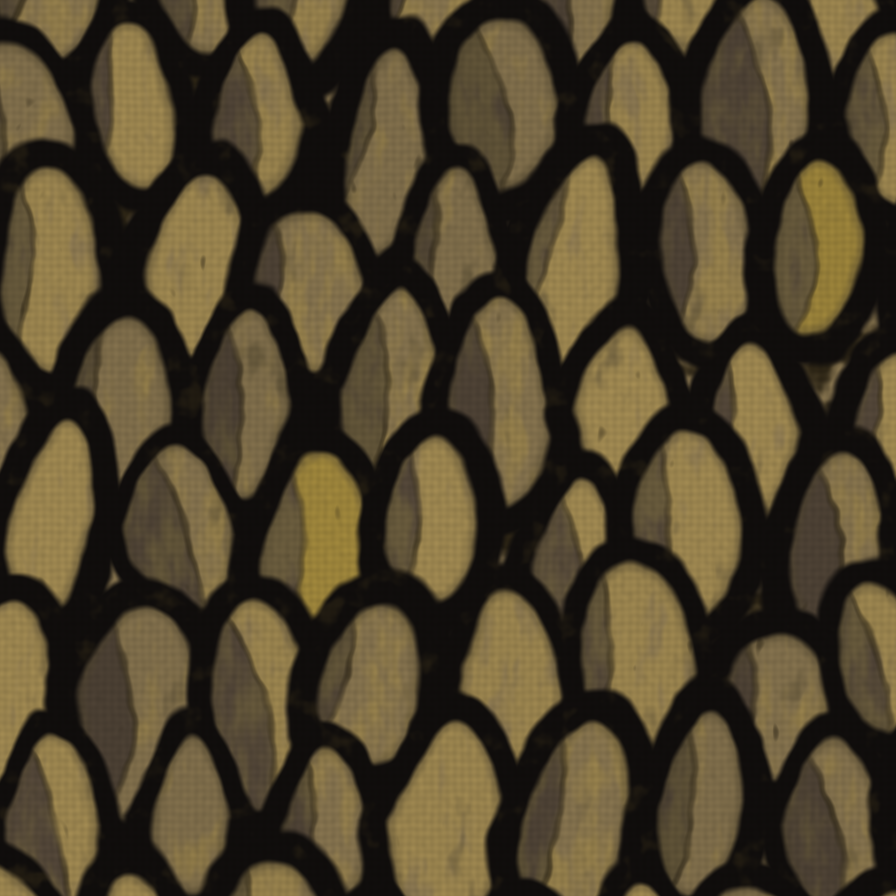
Reproduce this pattern procedurally as a Shadertoy shader.

```glsl
#define PITCH vec2(0.142, 0.156)
#define HALF_SIZE vec2(0.055, 0.102)
#define SIZE_SPREAD 0.36
#define JITTER vec2(0.034, 0.066)
#define LEAN 0.26
#define OUTLINE 0.031
#define SOFTNESS 0.0045
#define WOBBLE 0.014
#define WEAVE_PITCH 0.0085
#define WEAVE_DEPTH 0.035
#define PANEL_SHARE 0.78

const vec3 INK   = vec3(0.060, 0.050, 0.045);
const vec3 BROWN = vec3(0.170, 0.140, 0.080);
const vec3 MAUVE = vec3(0.300, 0.255, 0.205);
const vec3 OLIVE = vec3(0.380, 0.330, 0.220);
const vec3 TAN   = vec3(0.510, 0.440, 0.300);
const vec3 STRAW = vec3(0.575, 0.492, 0.292);
const vec3 GOLD  = vec3(0.560, 0.470, 0.170);

vec2 hash2(vec2 p) {
    vec3 h = fract(p.xyx * vec3(0.1031, 0.1030, 0.0973));
    h += dot(h, h.yzx + 33.33);
    return fract((h.xx + h.yz) * h.zy);
}

float cornerSlope(vec2 corner, vec2 f, vec2 offset) {
    return dot(hash2(corner + offset + 57.0) * 2.0 - 1.0, f - offset);
}

// Gradient noise, roughly -0.7 to 0.7
float noise(vec2 p) {
    vec2 i = floor(p), f = p - i;
    vec2 u = f * f * f * (f * (f * 6.0 - 15.0) + 10.0);
    return mix(mix(cornerSlope(i, f, vec2(0, 0)), cornerSlope(i, f, vec2(1, 0)), u.x),
               mix(cornerSlope(i, f, vec2(0, 1)), cornerSlope(i, f, vec2(1, 1)), u.x), u.y);
}

float fbm(vec2 p) {
    return noise(p) + 0.5 * noise(p * 2.1 + 7.3) + 0.25 * noise(p * 4.3 + 3.1);
}

// Coverage of the inside of a distance field
float inside(float d) {
    return 1.0 - smoothstep(-SOFTNESS, SOFTNESS, d);
}

// Oval with a tapered top
float scaleDistance(vec2 q, vec2 radius, float taper) {
    q.x *= 1.0 + taper * max(q.y, 0.0) / radius.y;
    float k0 = length(q / radius);
    float k1 = length(q / (radius * radius));
    return k0 * (k0 - 1.0) / max(k1, 0.001);
}

// Light body with a shaded left panel and a thin seam
vec3 scaleColor(vec2 p, vec2 q, vec2 radius, float d, vec2 id) {
    vec2 tone = hash2(id + 71.0), panel = hash2(id + 113.0);
    float strokes = fbm(p * vec2(34.0, 13.0) + tone * 20.0);
    vec3 body = mix(TAN, STRAW, smoothstep(-0.35, 0.3, strokes + tone.x - 0.4));
    body = mix(body, GOLD, 0.65 * step(0.93, tone.y));
    body = mix(body, OLIVE, 0.7 * smoothstep(0.25, 0.65, fbm(p * vec2(24.0, 11.0) + 40.0)));

    float bend = (panel.y - 0.5) * 0.5 * q.y + 0.22 * q.y * q.y / radius.y;
    float seam = q.x - radius.x * mix(-0.6, 0.15, panel.y) + bend;
    seam += 0.004 * noise(p * 45.0);
    float hasPanel = step(panel.x, PANEL_SHARE);
    vec3 shade = mix(MAUVE, OLIVE, smoothstep(-0.3, 0.5, strokes + tone.y - 0.5));
    body = mix(body, shade, hasPanel * inside(seam));
    float line = 1.0 - smoothstep(0.001, 0.006, abs(seam));
    body = mix(body, BROWN, hasPanel * line * (0.45 + 0.4 * noise(p * 22.0)));

    // Dull rim and a few scuffs
    body = mix(body, OLIVE * 0.8, 0.45 * smoothstep(-0.014, 0.0, d));
    float scuff = smoothstep(0.42, 0.62, noise(p * vec2(55.0, 30.0) + 9.0));
    return mix(body, BROWN, 0.5 * scuff) * (0.94 + 0.12 * tone.x);
}

void mainImage(out vec4 fragColor, in vec2 fragCoord) {
    vec2 uv = fragCoord / iResolution.y;
    vec2 p = uv + WOBBLE * vec2(noise(uv * 9.0), noise(uv * 9.0 + 31.0));
    p += 0.004 * vec2(noise(uv * 38.0), noise(uv * 38.0 + 17.0));

    // Ink with brown patches, and dull ground in the gaps
    vec3 ink = mix(INK, BROWN, 0.6 * smoothstep(0.15, 0.65, fbm(uv * 26.0)));
    vec3 color = mix(BROWN, TAN, smoothstep(-0.25, 0.25, fbm(uv * 20.0 + 5.0)));

    // Staggered rows, each one covering the row above
    float baseRow = floor(p.y / PITCH.y);
    for (float j = 1.0; j >= -1.0; j--) {
        float row = baseRow + j;
        float shift = 0.5 * mod(row, 2.0);
        float baseColumn = floor(p.x / PITCH.x - shift);
        for (float i = -1.0; i <= 1.0; i++) {
            vec2 id = vec2(baseColumn + i, row) + 20.0;
            vec2 form = hash2(id + 37.0);
            vec2 center = (vec2(baseColumn + i + shift, row) + 0.5) * PITCH;
            vec2 q = p - center - (hash2(id) - 0.5) * JITTER;
            q.x -= (form.x - 0.5) * LEAN * q.y;
            vec2 radius = HALF_SIZE * (1.0 + SIZE_SPREAD * (hash2(id + 91.0) - 0.5));
            float d = scaleDistance(q, radius, 0.45 * form.y);
            float outline = OUTLINE * (0.8 + 0.4 * form.x);
            color = mix(color, ink, inside(d - outline));
            color = mix(color, scaleColor(p, q, radius, d, id), inside(d));
        }
    }

    // Woven cloth grain
    vec2 thread = sin(6.2832 * (uv + 0.0015 * noise(uv * 30.0)) / WEAVE_PITCH);
    color *= 1.0 + WEAVE_DEPTH * (thread.x + thread.y) * 0.6 + 0.06 * noise(uv * 120.0);
    fragColor = vec4(color, 1.0);
}
```
